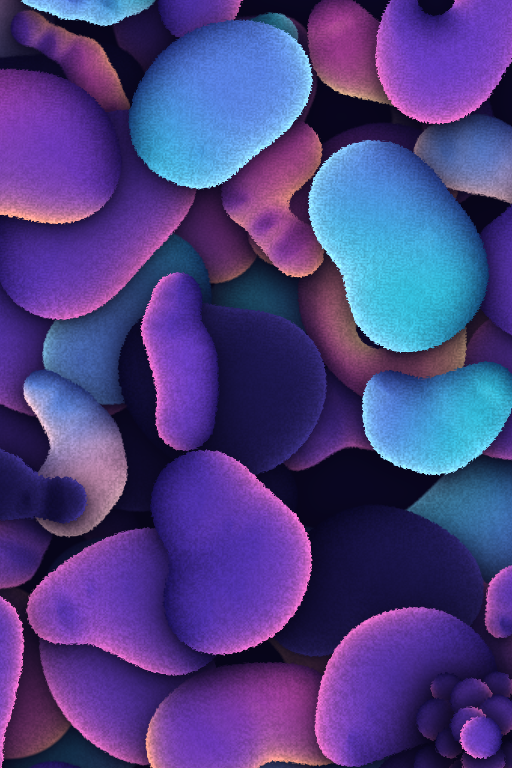
Write a Shadertoy shader that draws this background.

```glsl
// Overlapping velvety blobs in violet, navy, cyan and peach with glowing rims
#define BLOBS 64        // large scattered shapes, painted back to front
#define BALLS 16        // small spheres in the corner cluster
#define LINKS 5         // circles melted into one blob
#define FAT 0.112       // link radius of a round blob
#define THIN 0.046      // link radius of a worm-like blob
#define MELT 0.36       // softness of the joins, relative to the radius
#define SHADOW 0.80     // strength of the contact shadow
#define SHADOW_SIZE 0.036
#define FUR 0.006       // roughness of the outline
#define GRAIN 0.24      // contrast of the velvet surface
#define RIM 0.34        // rim glow width, relative to the radius
#define SEED 3.0

const vec3 NIGHT = vec3(0.045, 0.03, 0.16);

// Per style: purple, navy, blue, magenta, peach, pink
const vec3 BODY[6] = vec3[6](
    vec3(0.41, 0.24, 0.76), vec3(0.08, 0.06, 0.24), vec3(0.20, 0.73, 0.85),
    vec3(0.76, 0.29, 0.67), vec3(0.97, 0.64, 0.52), vec3(0.90, 0.64, 0.80));
const vec3 TAIL[6] = vec3[6](
    vec3(0.30, 0.19, 0.66), vec3(0.11, 0.09, 0.31), vec3(0.34, 0.50, 0.88),
    vec3(0.42, 0.22, 0.72), vec3(0.72, 0.27, 0.64), vec3(0.38, 0.54, 0.88));
const vec3 GLOW[6] = vec3[6](
    vec3(0.88, 0.42, 0.74), vec3(0.22, 0.18, 0.50), vec3(0.56, 0.84, 0.98),
    vec3(1.00, 0.64, 0.52), vec3(1.00, 0.80, 0.60), vec3(0.98, 0.78, 0.80));

float hash(float n) { return fract(sin(n * 127.1 + SEED) * 43758.5); }
float hash2(vec2 p) { return fract(sin(dot(p, vec2(127.1, 311.7))) * 43758.5); }

float noise(vec2 p) {
    vec2 i = floor(p), f = fract(p);
    f = f * f * (3.0 - 2.0 * f);
    return mix(mix(hash2(i), hash2(i + vec2(1, 0)), f.x),
               mix(hash2(i + vec2(0, 1)), hash2(i + vec2(1, 1)), f.x), f.y);
}

vec2 heading(float a) { return vec2(cos(a), sin(a)); }

// Curved chain of melted circles: xy = outward normal, z = signed distance
vec3 chain(vec2 q, float id, float r, float stride, float vary) {
    float angle = 6.2832 * hash(id + 0.11);
    float bend = 1.6 * (hash(id + 0.23) - 0.5);
    float k = MELT * r, sum = 0.0;
    vec2 normal = vec2(0), c = -0.5 * float(LINKS - 1) * stride * heading(angle);
    angle -= bend;
    for (int j = 0; j < LINKS; j++) {
        float size = r * (1.0 + vary * (hash(id + 0.37 + 0.07 * float(j)) - 0.55));
        vec2 v = q - c;
        float len = length(v);
        float w = exp((size - len) / k);
        sum += w;
        normal += w * v / (len + 0.0001);
        angle += bend + 1.5 * (hash(id + 0.51 + 0.03 * float(j)) - 0.5);
        c += stride * heading(angle);
    }
    return vec3(normal / sum, -k * log(sum));
}

void mainImage(out vec4 fragColor, in vec2 fragCoord) {
    vec2 p = 1.5 * fragCoord / iResolution.y;   // canvas height is 1.5
    float pixel = 1.5 / iResolution.y;
    float fine = noise(p * 340.0) - 0.5;
    float velvet = 0.75 * fine + 0.25 * (noise(p * 170.0) - 0.5);
    vec3 col = NIGHT;

    for (int i = 0; i < BLOBS + BALLS; i++) {
        float id = float(i) + 1.0;
        bool ball = i >= BLOBS;
        float front = min(id / float(BLOBS), 1.0);

        // Even scatter for the blobs, spiral cluster for the balls
        float slim = hash(id + 0.71);
        float r = mix(FAT, THIN, slim);
        float stride = r * mix(0.5, 1.35, slim);
        vec2 centre = mix(vec2(-0.06), vec2(1.06, 1.56),
                          fract(0.5 + id * vec2(0.7549, 0.5698)));
        float pick = hash(id + 0.83);
        int style = int(step(0.34, pick) + step(0.54, pick) + step(0.73, pick)
                      + step(0.85, pick) + step(0.93, pick));
        if (ball) {
            float j = float(BLOBS + BALLS - 1 - i);
            centre = vec2(0.94, 0.06) + 0.031 * sqrt(j) * heading(2.4 * j);
            r = mix(0.017, 0.027, hash(id));
            stride = 0.0;
            style = 0;
        }
        vec2 q = p - centre;
        if (length(q) > 6.0 * r + 0.12) continue;

        vec3 shape = chain(q, id, r, stride, ball ? 0.0 : 0.95);
        vec2 n = shape.xy;
        float d = shape.z;

        // Some round blobs are rings, with a softly rolled inner lip
        if (!ball && slim < 0.4 && hash(id + 0.91) > 0.8) {
            float hole = 0.42 * r - length(q), roll = 0.6 * r;
            float inner = clamp(0.5 + 0.5 * (hole - d) / roll, 0.0, 1.0);
            d = mix(d, hole, inner) + 0.5 * roll * inner * (1.0 - inner);
            n = mix(n, -q / (length(q) + 0.0001), inner);
        }

        // Contact shadow, heavier below
        float dark = SHADOW * (0.75 - 0.25 * n.y);
        col = mix(col, NIGHT * 0.6, dark * exp(-max(d, 0.0) / SHADOW_SIZE));

        // Body gradient, shaded side and glowing rim
        vec2 axis = heading(6.2832 * hash(id + 0.63));
        vec2 glowSide = heading(-1.57 + 3.6 * (hash(id + 0.77) - 0.5));
        float slope = 1.0 - clamp(-d / (1.1 * r), 0.0, 1.0);
        float facing = dot(n, glowSide);
        vec3 body = mix(BODY[style], TAIL[style],
                        smoothstep(-1.5, 1.8, dot(q, axis) / r));
        vec3 shade = body * vec3(0.30, 0.30, 0.48);
        body = mix(body, shade, slope * slope * smoothstep(0.2, -1.0, facing));
        float rim = exp(min(d, 0.0) / (RIM * r));
        body = mix(body, GLOW[style], rim * smoothstep(-0.5, 0.7, facing));
        body += 0.20 * GLOW[style] * exp(min(d, 0.0) / 0.005)
              * smoothstep(-0.8, 0.6, facing);
        body *= 1.0 + GRAIN * velvet * (0.7 + slope);
        body = mix(NIGHT, body, mix(0.55, 1.0, smoothstep(0.0, 0.45, front)));

        // Furry outline
        float edge = d + FUR * fine * front;
        float soft = max(0.7 * pixel, mix(0.004, 0.001, front));
        col = mix(col, body, smoothstep(soft, -soft, edge));
    }
    fragColor = vec4(clamp(col, 0.0, 1.0), 1.0);
}
```
